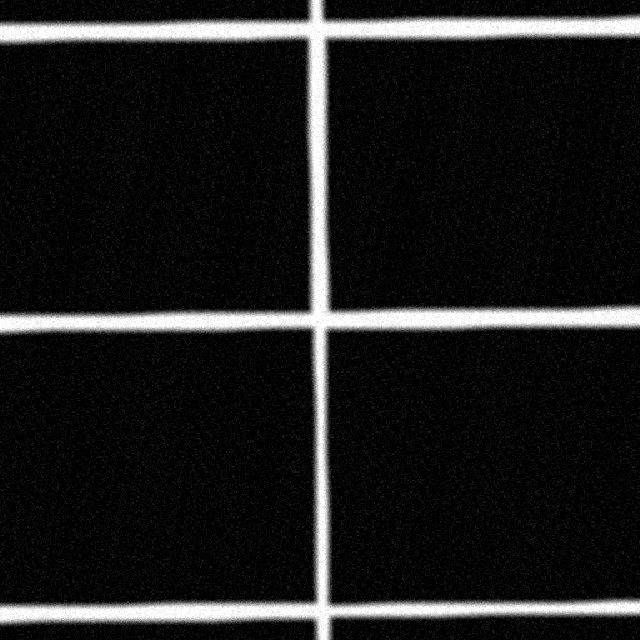
This pattern is drawn by a WebGL 2 fragment shader. Its source:

```glsl
#version 300 es
precision highp float;
// Soft white grid lines on black, slightly tilted, with grain over everything.
// Each line is a band between two edges that climb in small rounded steps;
// its thickness changes from one crossing to the next.

uniform vec2 u_resolution;
out vec4 fragColor;

const vec2 GRID_CENTER = vec2(0.5, 0.4995);  // the middle crossing
const vec2 PITCH = vec2(1.04, 0.454);        // spacing of the lines
const float TILT = 0.0105;                   // slope of the whole grid
const float EDGE_SOFTNESS = 0.0082;          // half width of the edge blur
const float STEP_LENGTH = 0.35;              // distance between edge steps
const float STEP_ROUNDING = 0.16;            // share of a step spent rising
const vec2 STEP_PHASE = vec2(-0.25, -0.45);  // phases of the two edges
const float GRAIN_CELLS = 512.0;
const float GRAIN_AMOUNT = 0.09;
const vec3 BACKGROUND = vec3(0.002);
const vec3 LINE_COLOR = vec3(0.995);

// Line thickness per segment, listed from bottom to top
const float LEFT_WIDTH[3] = float[3](0.0260, 0.0255, 0.0270);
const float RIGHT_WIDTH[3] = float[3](0.0195, 0.0285, 0.0285);
const float UPRIGHT_WIDTH[4] = float[4](0.0230, 0.0180, 0.0260, 0.0215);

float hash(vec2 p) {
    return fract(sin(dot(p, vec2(12.9898, 78.233))) * 43758.5453);
}

// Follows the line y = t in rounded steps
float stair(float t, float phase) {
    float u = (t - phase) / STEP_LENGTH + 0.5;
    float rise = smoothstep(0.5 - STEP_ROUNDING, 0.5 + STEP_ROUNDING, fract(u));
    return (floor(u) + rise - 0.5) * STEP_LENGTH + phase;
}

// Coverage of a band: offset across it, position along it, slope and width
float band(float across, float along, float slope, float width, float shift) {
    float upper = slope * stair(along, STEP_PHASE.x + shift) + 0.5 * width;
    float lower = slope * stair(along, STEP_PHASE.y + shift) - 0.5 * width;
    float d = max(across - upper, lower - across);
    return 1.0 - smoothstep(-EDGE_SOFTNESS, EDGE_SOFTNESS, d);
}

// Roughly bell-shaped noise around zero
float grain(vec2 uv) {
    vec2 cell = floor(uv * GRAIN_CELLS);
    float sum = hash(cell) + hash(cell + 17.3) + hash(cell + 41.7);
    return (sum - 1.5) * GRAIN_AMOUNT;
}

void main() {
    vec2 uv = gl_FragCoord.xy / u_resolution;
    vec2 p = uv - GRID_CENTER;

    // Grid coordinates with the tilt taken out
    vec2 level = vec2(p.x + TILT * p.y, p.y - TILT * p.x) / PITCH;
    vec2 nearest = floor(level + 0.5);

    // Horizontal lines
    int row = clamp(int(nearest.y) + 1, 0, 2);
    float rowWidth = level.x < 0.0 ? LEFT_WIDTH[row] : RIGHT_WIDTH[row];
    float rowShift = 0.06 * (hash(vec2(nearest.y, 3.0)) - 0.5);
    float horizontal = band(p.y - nearest.y * PITCH.y, p.x, TILT, rowWidth, rowShift);

    // Vertical lines
    int segment = clamp(int(floor(level.y)) + 2, 0, 3);
    float vertical = band(p.x - nearest.x * PITCH.x, p.y, -TILT,
                          UPRIGHT_WIDTH[segment], 0.0);

    // Join the lines and add the grain
    float coverage = 1.0 - (1.0 - horizontal) * (1.0 - vertical);
    vec3 color = mix(BACKGROUND, LINE_COLOR, coverage) + grain(uv);
    fragColor = vec4(clamp(color, 0.0, 1.0), 1.0);
}
```
